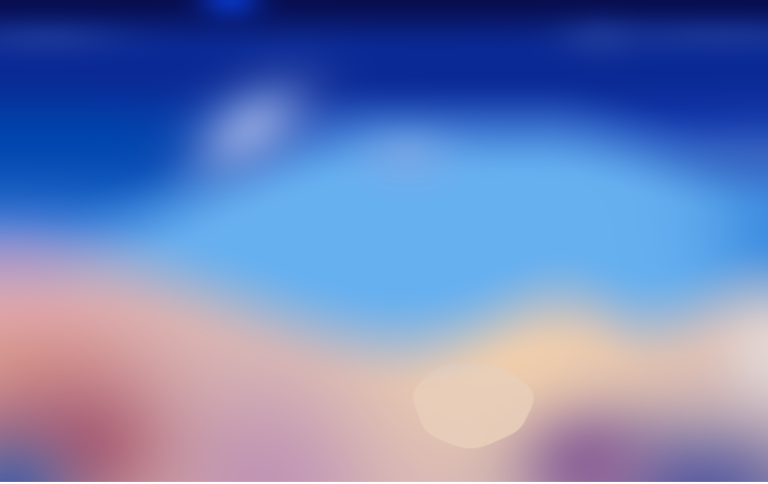
Write a Shadertoy shader that draws this background.

```glsl
// Soft dusk sky: a deep blue gradient falls through a bright azure band
// into a warm, curving horizon. Gaussian glows tint each layer, and a
// single crisp pale patch rests inside the peach dome.

// Gaussian falloff around a centre, with separate radii per axis
float glow(vec2 p, vec2 centre, vec2 radius) {
    vec2 d = (p - centre) / radius;
    return exp(-dot(d, d));
}

// Blends a tinted glow over a base colour
vec3 tint(vec3 base, vec3 colour, float strength, vec2 p, vec2 centre, vec2 radius) {
    return mix(base, colour, strength * glow(p, centre, radius));
}

// Coverage below a soft boundary at the given height
float below(float y, float height, float softness) {
    return 1.0 - smoothstep(height - softness, height + softness, y);
}

float azureHeight(float x) {
    return 0.50 + 0.235 * smoothstep(0.05, 0.5, x) - 0.09 * smoothstep(0.7, 1.0, x);
}

float horizonHeight(float x) {
    float dome = (x - 0.73) / 0.12;
    return 0.45 - 0.16 * smoothstep(0.1, 0.55, x)
         + 0.09 * exp(-dome * dome) + 0.11 * smoothstep(0.8, 1.0, x);
}

vec3 deepSky(vec2 p) {
    vec3 navy = vec3(0.03, 0.05, 0.30);
    vec3 royal = vec3(0.04, 0.16, 0.58);
    vec3 cobalt = mix(vec3(0.0, 0.27, 0.68), vec3(0.07, 0.22, 0.68), smoothstep(0.1, 0.5, p.x));
    vec3 cerulean = vec3(0.12, 0.43, 0.81);
    vec3 sky = mix(cerulean, cobalt, smoothstep(0.50, 0.73, p.y));
    sky = mix(sky, royal, smoothstep(0.70, 0.86, p.y));
    sky = mix(sky, navy, smoothstep(0.89, 1.01, p.y));
    // High haze and the small bright spot on the top edge
    vec3 haze = vec3(0.13, 0.24, 0.61);
    sky = tint(sky, haze, 0.65, p, vec2(0.06, 0.92), vec2(0.10, 0.035));
    sky = tint(sky, haze, 0.65, p, vec2(0.78, 0.92), vec2(0.05, 0.04));
    sky = tint(sky, haze, 0.6, p, vec2(0.94, 0.925), vec2(0.15, 0.035));
    return tint(sky, vec3(0.03, 0.21, 0.76), 0.9, p, vec2(0.30, 1.0), vec2(0.04, 0.04));
}

vec3 upperSky(vec2 p) {
    vec3 azure = vec3(0.40, 0.69, 0.94);
    azure = tint(azure, vec3(0.22, 0.53, 0.87), 0.9, p, vec2(1.03, 0.53), vec2(0.11, 0.16));
    vec3 sky = mix(deepSky(p), azure, below(p.y, azureHeight(p.x), 0.11));
    // Lilac clouds, the main one leaning to the right
    vec2 leaning = vec2(p.x - 0.3 * (p.y - 0.73), p.y);
    sky = tint(sky, vec3(0.55, 0.64, 0.87), 0.9, leaning, vec2(0.325, 0.73), vec2(0.068, 0.10));
    sky = tint(sky, vec3(0.50, 0.66, 0.90), 0.6, p, vec2(0.53, 0.675), vec2(0.06, 0.06));
    sky = tint(sky, vec3(0.27, 0.43, 0.76), 0.5, p, vec2(1.0, 0.68), vec2(0.12, 0.07));
    return tint(sky, vec3(0.58, 0.50, 0.81), 0.75, p, vec2(0.0, 0.44), vec2(0.14, 0.11));
}

// Rounded patch with a slightly uneven, anti-aliased outline
float patchMask(vec2 p, vec2 centre, vec2 radius, float pixel) {
    vec2 d = (p - centre) / radius;
    float angle = atan(d.y, d.x);
    float outline = 1.0 + 0.035 * sin(3.0 * angle + 0.6) + 0.02 * sin(7.0 * angle);
    float edge = (length(d) - outline) * radius.y;
    return 1.0 - smoothstep(-pixel, pixel, edge);
}

vec3 warmGround(vec2 p, float pixel) {
    vec3 rose = vec3(0.68, 0.37, 0.45);
    vec3 ground = vec3(0.86, 0.74, 0.71);
    ground = tint(ground, vec3(0.88, 0.65, 0.69), 0.9, p, vec2(0.0, 0.35), vec2(0.20, 0.15));
    ground = tint(ground, vec3(0.86, 0.60, 0.54), 0.8, p, vec2(0.02, 0.24), vec2(0.15, 0.10));
    ground = tint(ground, vec3(0.75, 0.58, 0.71), 0.95, p, vec2(0.35, 0.0), vec2(0.14, 0.22));
    ground = tint(ground, vec3(0.94, 0.81, 0.68), 1.0, p, vec2(0.68, 0.25), vec2(0.19, 0.19));
    // Shadows along the lower edge
    ground = tint(ground, rose, 0.95, p, vec2(0.11, 0.08), vec2(0.12, 0.16));
    ground = tint(ground, rose, 0.55, p, vec2(0.0, 0.10), vec2(0.10, 0.10));
    ground = tint(ground, vec3(0.28, 0.36, 0.63), 0.95, p, vec2(0.01, -0.02), vec2(0.09, 0.12));
    ground = tint(ground, vec3(0.90, 0.86, 0.85), 0.85, p, vec2(1.01, 0.26), vec2(0.07, 0.14));
    ground = tint(ground, vec3(0.36, 0.37, 0.63), 1.0, p, vec2(0.91, -0.02), vec2(0.17, 0.15));
    ground = tint(ground, vec3(0.55, 0.38, 0.59), 0.9, p, vec2(0.765, 0.04), vec2(0.085, 0.11));
    // Flat pale patch
    float mask = patchMask(p, vec2(0.615, 0.165), vec2(0.077, 0.087), pixel);
    return mix(ground, vec3(0.91, 0.81, 0.73), 0.85 * mask);
}

void mainImage(out vec4 fragColor, in vec2 fragCoord) {
    vec2 p = fragCoord / iResolution.xy;
    float pixel = 1.0 / iResolution.y;
    float ground = below(p.y, horizonHeight(p.x), 0.11);
    vec3 colour = mix(upperSky(p), warmGround(p, pixel), ground);
    // Thin white border at the foot
    colour = mix(colour, vec3(1.0), below(p.y, 0.0045, 0.5 * pixel));
    fragColor = vec4(colour, 1.0);
}
```
